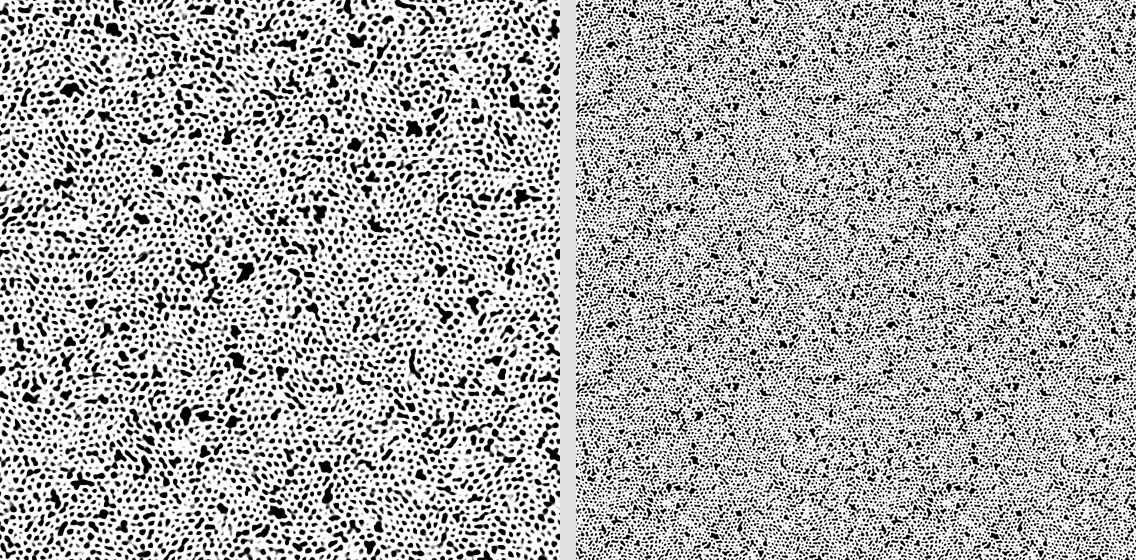
Left: one tile. Right: repeated 2 by 2.
Reproduce this texture procedurally as a Shadertoy shader.

```glsl
// Tiling field of black, rounded, worm-like spots on white.
// Jittered staggered cells carry random labels; neighbours sharing a label
// fuse into one spot, and a white channel runs between differing labels.

const float TAU = 6.2831853;
const int LABELS = 6;                  // fewer labels fuse more cells
const ivec2 GRID = ivec2(68, 78);      // even row count keeps the stagger
const float JITTER = 0.66;
const float SIZE_SPREAD = 0.10;
const float FALLOFF = 9.0;             // lower values round the corners
const float CHANNEL = 0.39;            // white gap, in cell spacings
const float EDGE_SOFTNESS = 0.17;
const int GRAIN_REPEATS = 170;
const float GRAIN_AMOUNT = 0.24;
const vec3 INK = vec3(0.006);
const vec3 PAPER = vec3(0.99);

ivec2 wrapCell(ivec2 cell, ivec2 repeats) {
    return (cell % repeats + repeats) % repeats;
}

// Four random values in 0..1 for one cell
vec4 hash4(ivec2 cell, uint seed) {
    uvec4 v = uvec4(uint(cell.x), uint(cell.y), seed, seed + 77u);
    v = v * 1664525u + 1013904223u;
    for (int i = 0; i < 2; i++) {
        v += v.yzxy * v.wxyz;
        v ^= v >> 16u;
    }
    return vec4(v >> 8u) / 16777216.0;
}

// Value noise that wraps over the canvas
float wrappedNoise(vec2 uv, int repeats, uint seed) {
    vec2 p = uv * float(repeats);
    ivec2 c = ivec2(floor(p));
    vec2 t = smoothstep(0.0, 1.0, fract(p));
    ivec2 n = ivec2(repeats);
    float a = hash4(wrapCell(c, n), seed).x;
    float b = hash4(wrapCell(c + ivec2(1, 0), n), seed).x;
    float d = hash4(wrapCell(c + ivec2(0, 1), n), seed).x;
    float e = hash4(wrapCell(c + ivec2(1, 1), n), seed).x;
    return mix(mix(a, b, t.x), mix(d, e, t.x), t.y);
}

// Gentle periodic bending of the cell rows
vec2 bend(vec2 uv, float amount) {
    vec2 wave = vec2(sin(TAU * (4.0 * uv.y + uv.x)),
                     sin(TAU * (4.0 * uv.x - uv.y) + 1.3));
    wave += 0.5 * vec2(sin(TAU * (7.0 * uv.y - 3.0 * uv.x) + 2.1),
                       sin(TAU * (6.0 * uv.x + 4.0 * uv.y) + 4.0));
    return uv + amount * wave;
}

// Soft distance lead of the nearest label over all the other labels
float labelLead(vec2 uv, ivec2 grid, uint seed) {
    float weight[LABELS];
    for (int i = 0; i < LABELS; i++) weight[i] = 0.0;

    vec2 p = uv * vec2(grid);
    float rowHeight = float(grid.x) / float(grid.y);
    int baseRow = int(floor(p.y));
    for (int j = -2; j <= 2; j++) {
        int row = baseRow + j;
        float stagger = 0.5 * float(row & 1);
        int baseColumn = int(floor(p.x - stagger));
        for (int i = -2; i <= 2; i++) {
            ivec2 cell = ivec2(baseColumn + i, row);
            vec4 rnd = hash4(wrapCell(cell, grid), seed);
            vec2 site = vec2(cell) + vec2(0.5 + stagger, 0.5)
                      + JITTER * (rnd.xy - 0.5);
            float dist = length((site - p) * vec2(1.0, rowHeight));
            dist -= SIZE_SPREAD * (rnd.w - 0.5);
            int label = min(int(rnd.z * float(LABELS)), LABELS - 1);
            weight[label] += exp(-FALLOFF * dist);
        }
    }

    float total = 0.0;
    float best = 0.0;
    for (int i = 0; i < LABELS; i++) {
        total += weight[i];
        best = max(best, weight[i]);
    }
    return log(best / max(total - best, 1e-7)) / FALLOFF;
}

void mainImage(out vec4 fragColor, in vec2 fragCoord) {
    vec2 uv = fragCoord / iResolution.xy;

    // Spots with slightly ragged outlines
    float lead = labelLead(bend(uv, 0.006), GRID, 11u);
    lead += GRAIN_AMOUNT * (wrappedNoise(uv, GRAIN_REPEATS, 5u) - 0.5);

    float spot = smoothstep(-EDGE_SOFTNESS, EDGE_SOFTNESS, lead - CHANNEL);
    fragColor = vec4(mix(PAPER, INK, spot), 1.0);
}
```
